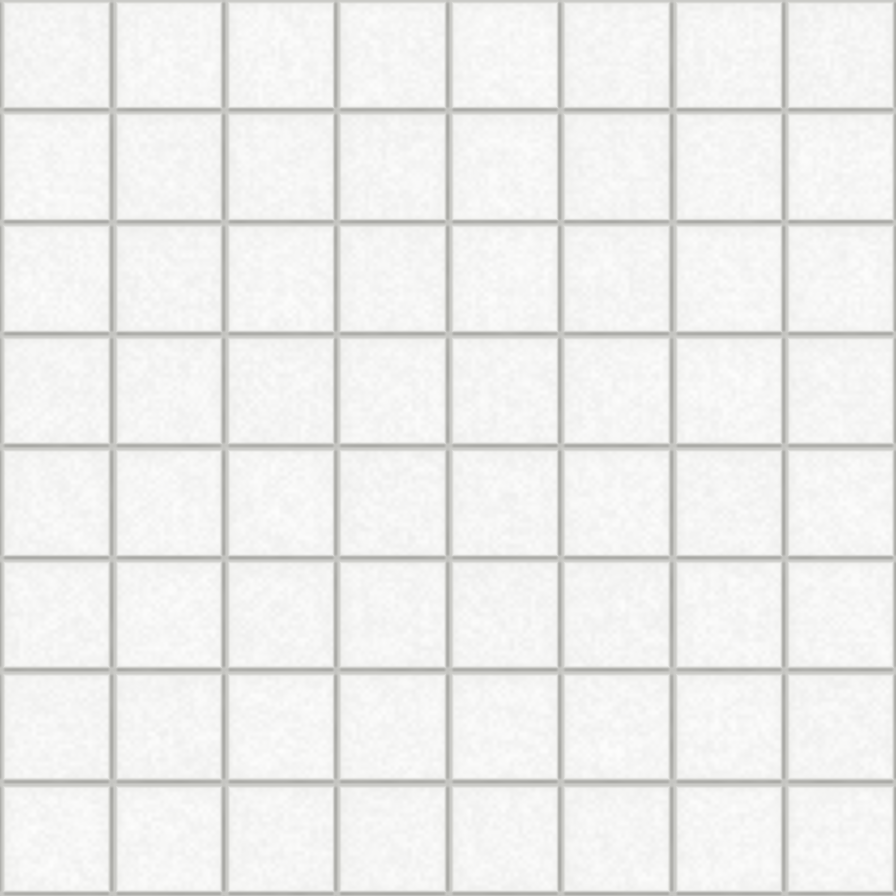
Give the GLSL for this pattern, as a Shadertoy shader.

```glsl
const float TILES = 8.0;
const vec3 TILE_COLOR = vec3(0.965, 0.965, 0.962);
const vec3 SHADE_COLOR = vec3(0.915, 0.915, 0.900);
const vec3 GROUT_COLOR = vec3(0.795, 0.795, 0.780);
const vec3 EDGE_COLOR = vec3(0.655, 0.655, 0.640);

float hash(vec2 p) {
    return fract(sin(dot(p, vec2(127.1, 311.7))) * 43758.5453);
}

float valueNoise(vec2 p) {
    vec2 cell = floor(p);
    vec2 f = fract(p);
    f = f * f * (3.0 - 2.0 * f);
    float low = mix(hash(cell), hash(cell + vec2(1.0, 0.0)), f.x);
    float high = mix(hash(cell + vec2(0.0, 1.0)), hash(cell + 1.0), f.x);
    return mix(low, high, f.y);
}

// Soft stripe along each axis, centred on zero
vec2 stripe(vec2 offset, vec2 halfWidth, float softness) {
    return 1.0 - smoothstep(halfWidth - softness, halfWidth + softness, abs(offset));
}

// Fine speckle mixed with slightly broader mottling
float grain(vec2 uv) {
    float fine = valueNoise(uv * 210.0);
    float broad = valueNoise(uv * 105.0 + 37.0);
    return 0.65 * fine + 0.35 * broad - 0.5;
}

vec3 tileSurface(vec2 uv, vec2 tileId, vec2 inner) {
    float tint = (hash(tileId + 9.0) - 0.5) * 0.006;
    vec3 color = TILE_COLOR + tint + grain(uv) * 0.055;
    // Faint shading, stronger beside the left and top seams
    vec2 nearSide = exp(-inner * 17.0);
    vec2 farSide = exp(-(1.0 - inner) * 28.0);
    float shade = max(max(nearSide.x, nearSide.y), max(farSide.x, farSide.y));
    return mix(color, SHADE_COLOR, shade * 0.8);
}

void mainImage(out vec4 fragColor, in vec2 fragCoord) {
    vec2 uv = fragCoord / iResolution.xy;
    // Grid runs downward from the top left
    vec2 grid = vec2(uv.x, 1.0 - uv.y) * TILES - vec2(0.008, -0.010);
    float pixel = TILES / min(iResolution.x, iResolution.y);
    vec2 lineId = floor(grid + 0.5);
    vec2 offset = grid - lineId;

    vec3 color = tileSurface(uv, floor(grid), fract(grid));

    // Pale grout with small width changes from seam to seam
    vec2 variation = vec2(hash(vec2(lineId.x, 3.0)), hash(vec2(7.0, lineId.y))) - 0.5;
    vec2 grout = stripe(offset, 0.034 + variation * 0.010, max(0.016, pixel));
    color = mix(color, GROUT_COLOR, max(grout.x, grout.y));

    // Dark tile edges, interrupted where the seams cross
    vec2 edge = stripe(offset + 0.010, vec2(0.014), max(0.012, pixel));
    edge *= 1.0 - 0.8 * grout.yx;
    float wear = 0.75 + 0.25 * valueNoise(uv * 60.0);
    color = mix(color, EDGE_COLOR, max(edge.x, edge.y) * wear);

    fragColor = vec4(clamp(color, 0.0, 1.0), 1.0);
}
```
